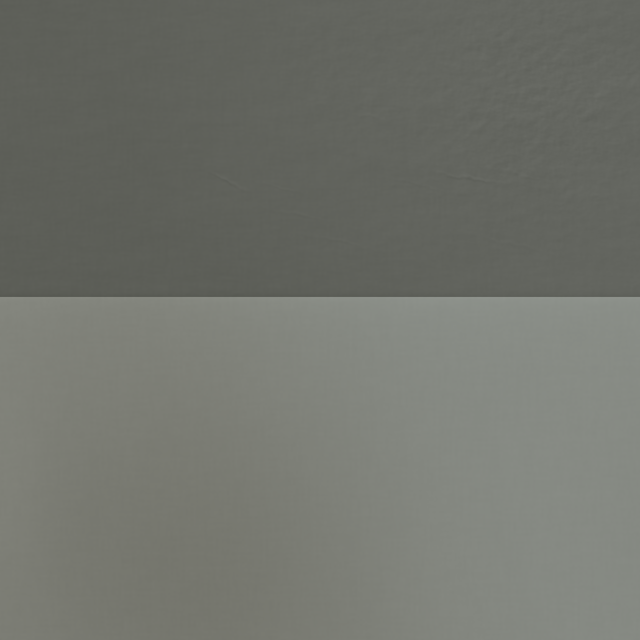
Write a Shadertoy shader that draws this texture.

```glsl
float hash(vec2 cell) {
    vec3 p = fract(vec3(cell.xyx) * 0.1031);
    p += dot(p, p.yzx + 33.33);
    return fract((p.x + p.y) * p.z);
}

float valueNoise(vec2 p) {
    vec2 cell = floor(p);
    vec2 f = fract(p);
    f = f * f * (3.0 - 2.0 * f);
    float low = mix(hash(cell), hash(cell + vec2(1.0, 0.0)), f.x);
    float high = mix(hash(cell + vec2(0.0, 1.0)), hash(cell + vec2(1.0, 1.0)), f.x);
    return mix(low, high, f.y);
}

float fbm(vec2 p) {
    float sum = 0.0;
    float amplitude = 0.5;
    for (int octave = 0; octave < 4; octave++) {
        sum += amplitude * valueNoise(p);
        p = mat2(1.6, 1.2, -1.2, 1.6) * p + 7.3;
        amplitude *= 0.5;
    }
    return sum;
}

// Soft elliptical falloff, 1 at the centre
float glow(vec2 uv, vec2 center, vec2 radius) {
    vec2 d = (uv - center) / radius;
    return exp(-dot(d, d));
}

// Surface relief lit from the upper left
float relief(vec2 uv, vec2 scale) {
    vec2 lightStep = vec2(-0.003, 0.003);
    return fbm(uv * scale) - fbm((uv + lightStep) * scale);
}

// Short, slightly falling ridge with a lit and a shaded side
float crease(vec2 uv, vec2 center, float halfLength, float slope) {
    vec2 d = uv - center;
    d.y -= slope * d.x + 0.012 * (fbm(uv * 45.0) - 0.5);
    float stretch = d.x / halfLength;
    float across = d.y / 0.003;
    return across * exp(-stretch * stretch - across * across);
}

vec3 upperWall(vec2 uv, float edgeY) {
    vec3 color = mix(vec3(0.367, 0.374, 0.348), vec3(0.390, 0.398, 0.374), smoothstep(0.1, 1.0, uv.x));
    color += 0.010 * glow(uv, vec2(0.55, 0.95), vec2(0.4, 0.25));
    color -= 0.008 * glow(uv, vec2(0.4, edgeY), vec2(0.5, 0.12));
    color += 0.012 * (fbm(uv * vec2(5.0, 14.0)) - 0.5);

    // Rough plaster, strongest toward the upper right
    float roughness = 0.12 + glow(uv, vec2(0.85, 0.86), vec2(0.2, 0.2));
    roughness += 0.35 * glow(uv, vec2(0.53, 0.9), vec2(0.1, 0.1));
    color += 0.06 * roughness * relief(uv, vec2(55.0, 75.0));
    color += 0.03 * relief(uv, vec2(12.0, 36.0));

    // Trowel creases scattered across the middle of the wall
    for (int i = 0; i < 9; i++) {
        float id = float(i);
        vec2 center = vec2(0.3 + 0.65 * hash(vec2(id, 3.0)), 0.58 + 0.24 * hash(vec2(id, 9.0)));
        color += 0.014 * crease(uv, center, 0.025 + 0.03 * hash(vec2(id, 5.0)), -0.2);
    }
    color += 0.03 * crease(uv, vec2(0.355, 0.717), 0.025, -0.45);
    color += 0.025 * crease(uv, vec2(0.73, 0.722), 0.06, -0.15);
    return color;
}

vec3 lowerWall(vec2 uv, float edgeY) {
    vec3 warm = vec3(0.492, 0.497, 0.465);
    vec3 cool = vec3(0.524, 0.538, 0.512);
    vec3 color = mix(warm, cool, smoothstep(0.25, 0.85, uv.x + 0.35 * (uv.y - 0.25)));
    color -= vec3(0.032, 0.034, 0.036) * glow(uv, vec2(0.28, 0.08), vec2(0.28, 0.28));
    color += 0.012 * glow(uv, vec2(0.0, 0.25), vec2(0.08, 0.25));

    // Light gathered below the boundary
    float depth = max(edgeY - uv.y, 0.0);
    color += vec3(0.016, 0.019, 0.020) * exp(-depth / 0.12);
    color += 0.014 * exp(-depth / 0.018);
    color += 0.008 * (fbm(uv * vec2(9.0, 5.0)) - 0.5);
    return color;
}

// Fine woven grain with vertical and horizontal threads
float weave(vec2 uv) {
    float threads = valueNoise(uv * vec2(230.0, 40.0)) + valueNoise(uv * vec2(40.0, 230.0));
    return 0.5 * threads + 0.5 * valueNoise(uv * 250.0) - 0.75;
}

void mainImage(out vec4 fragColor, in vec2 fragCoord) {
    vec2 uv = fragCoord / iResolution.xy;
    float edgeY = 0.5360;
    float softness = max(0.0012, 0.75 / iResolution.y);
    float upper = smoothstep(-softness, softness, uv.y - edgeY);
    vec3 color = mix(lowerWall(uv, edgeY), upperWall(uv, edgeY), upper);

    // Thin shadow above the boundary and highlight below it
    float edgeDistance = abs(uv.y - edgeY);
    color -= 0.030 * upper * exp(-edgeDistance / 0.004);
    color += 0.020 * (1.0 - upper) * exp(-edgeDistance / 0.002);

    color += 0.009 * weave(uv);
    fragColor = vec4(color, 1.0);
}
```
